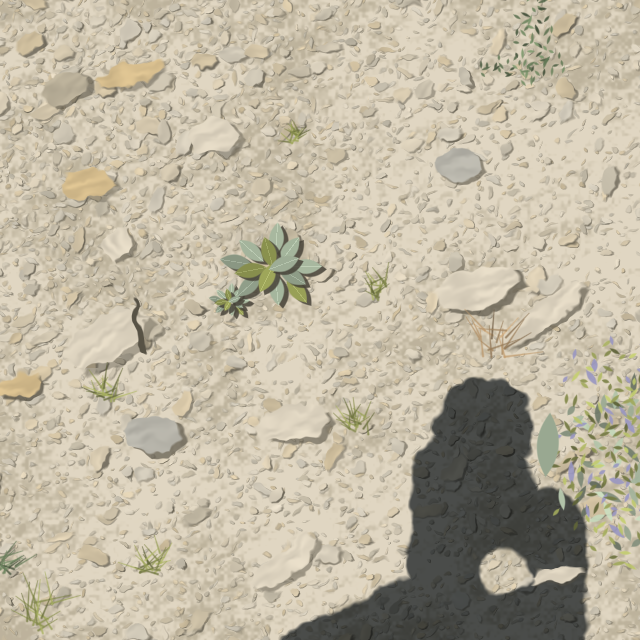
Write a WebGL 1 fragment shader that draws this texture.

```glsl
precision highp float;
// Sunlit stony slope with plants and a cast shadow. Noise and scattered chips
// make the ground, looped leaves and blades the plants, capsules the shadow.
uniform vec2 u_resolution;

const vec3 PALE = vec3(.88, .84, .76);
const vec3 SAND = vec3(.74, .7, .61);
const vec3 CREVICE = vec3(.34, .32, .27);
const vec3 SLATE = vec3(.72, .71, .67);
const vec3 OCHRE = vec3(.85, .75, .56);
const vec3 GRASS = vec3(.58, .61, .33);
const vec3 STRAW = vec3(.7, .57, .41);
const vec3 SAGE = vec3(.6, .66, .57);
const vec3 DARK_LEAF = vec3(.38, .46, .33);
const vec3 LAVENDER = vec3(.6, .59, .76);
const vec3 SHADOW_TINT = vec3(.33, .355, .38);
const vec2 CAST = vec2(.36, -.24);
const float BEDDING = .55;

vec3 col;   // colour so far
vec2 p, w;  // position, and position with rough edges

float hash(vec2 v) { return fract(sin(dot(v, vec2(127.1, 311.7))) * 43758.5); }
vec2 hash2(vec2 v) { return vec2(hash(v + 3.1), hash(v + 7.7)); }
float noise(vec2 v) {
  vec2 i = floor(v), f = fract(v);
  f *= f * (3. - 2. * f);
  return mix(mix(hash(i), hash(i + vec2(1, 0)), f.x),
             mix(hash(i + vec2(0, 1)), hash(i + 1.), f.x), f.y);
}
vec2 turn(vec2 v, float a) {
  float c = cos(a), s = sin(a);
  return vec2(c * v.x + s * v.y, c * v.y - s * v.x);
}
void paint(vec3 tint, float d, float alpha) {
  float e = 1. / u_resolution.y;
  col = mix(col, tint, alpha * (1. - smoothstep(-e, e, d)));
}
float capsule(vec2 v, vec2 a, vec2 b, float ra, float rb) {
  b -= a;
  float t = clamp(dot(v - a, b) / dot(b, b), 0., 1.);
  return length(v - a - b * t) - mix(ra, rb, t);
}
float chip(vec2 v, vec2 size) {
  vec2 a = abs(v + vec2(.25 * v.y, 0)) / size;
  return (max(max(a.x, a.y), .7 * (a.x + a.y)) - 1.) * size.y;
}
float leaf(vec2 v, vec2 size) {
  float t = v.x / size.x;
  return abs(v.y) - size.y * (1. - t * t);
}

// Stone (centre, half size) with a dark edge away from the sun
void rock(vec4 r, float angle, vec3 tint) {
  vec2 v = w - r.xy;
  paint(CREVICE, chip(turn(v - CAST * r.w, angle), r.zw), .35 + .5 * hash(r.xy));
  tint *= .92 + .13 * noise(turn(w, angle) * vec2(40, 130));
  paint(tint, chip(turn(v, angle), r.zw), 1.);
}
void gravel(float scale, float density) {
  for (int k = 0; k < 9; k++) {
    vec2 id = floor(w * scale) + vec2(mod(float(k), 3.), k / 3) - 1.;
    if (hash(id + scale) > density) continue;
    vec2 size = vec2(.2, .12) + vec2(.28, .18) * hash2(id + 5.);
    vec3 tint = mix(SAND, PALE, .2 + hash(id + 4.2));
    tint = mix(tint, hash(id + 8.3) < .5 ? SLATE : OCHRE, .45 * hash(id + 6.6));
    rock(vec4(id + hash2(id), size) / scale, BEDDING + 1.8 * hash(id + 2.4) - .9, tint);
  }
}

// Fan of tapered blades
void tuft(float x, float y, float size, vec3 tint) {
  vec2 base = vec2(x, y);
  if (length(p - base) > 1.7 * size) return;
  for (int i = 0; i < 18; i++) {
    vec2 k = base * 91. + float(i);
    float a = 3. * hash(k) - 1.5;
    vec2 root = base + size * .7 * (hash2(k) - .5);
    vec2 tip = root + size * (.4 + .5 * hash(k + 8.)) * vec2(sin(a), cos(a));
    paint(tint * (.6 + .65 * hash(k + 4.)), capsule(p, root, tip, .0016, .0004), .8);
  }
}

// Small leaves scattered in an ellipse (centre, radii)
void foliage(vec4 area, float scale, vec3 tint, float bloom) {
  for (int k = 0; k < 9; k++) {
    vec2 id = floor(p * scale) + vec2(mod(float(k), 3.), k / 3) - 1.;
    vec2 c = (id + hash2(id)) / scale;
    if (length((c - area.xy) / area.zw) > .45 + .6 * hash(id + 9.2)) continue;
    vec3 hue = hash(id + 4.4) < bloom ? LAVENDER : tint * (.6 + .75 * hash(id + 3.3));
    vec2 size = vec2(.35 + .35 * hash(id), .18) / scale;
    paint(hue, leaf(turn(p - c, 6.28 * hash(id + 2.9)), size), .9);
  }
}

// Broad leaves on a spiral, outer ones first
void rosette(vec2 c, float reach) {
  for (int i = 0; i < 13; i++) {
    float k = float(i), a = 2.98 + 2.4 * k;
    vec2 size = reach * vec2(.42, .19);
    vec2 v = p - c - reach * sqrt(1. - k / 13.) * vec2(cos(a), .8 * sin(a));
    paint(CREVICE * .8, leaf(turn(v - .02 * CAST, a), size), .85);
    vec3 hue = mix(SAGE, GRASS, step(.68, hash(vec2(k, 3))));
    v = turn(v, a);
    paint(hue * (.9 + .2 * hash(vec2(k))) + .09 * step(abs(v.y), .0007), leaf(v, size), 1.);
  }
}

void main() {
  p = gl_FragCoord.xy / u_resolution;
  w = p + .013 * (vec2(noise(p * 42.), noise(p * 42. + 19.)) - .5);
  w += .004 * (vec2(noise(p * 130.), noise(p * 130. + 7.)) - .5);
  // Soil and gravel, stonier at upper left
  float soil = .4 * noise(p * 9.) + .3 * noise(turn(w, BEDDING) * vec2(25, 85)) + .3 * noise(p * 190.);
  col = mix(SAND, PALE, smoothstep(.2, .6, soil));
  float stony = .3 + .3 * (1. - smoothstep(.1, .9, p.x)) * smoothstep(.2, .7, p.y);
  gravel(85., stony + .1);
  gravel(42., stony);
  gravel(21., stony * .6);
  // Large stones and a crack
  rock(vec4(.165, .47, .063, .036), .65, PALE);
  rock(vec4(.234, .323, .042, .027), .15, SLATE);
  rock(vec4(.457, .338, .056, .029), .3, PALE);
  rock(vec4(.445, .12, .06, .02), .75, PALE);
  rock(vec4(.135, .713, .038, .026), .2, OCHRE);
  rock(vec4(.183, .618, .022, .022), 2.2, PALE);
  rock(vec4(.203, .882, .052, .017), .3, OCHRE);
  rock(vec4(.1, .862, .036, .024), .6, SAND);
  rock(vec4(.332, .788, .032, .029), .4, PALE);
  rock(vec4(.715, .742, .034, .023), .1, SLATE);
  rock(vec4(.745, .55, .062, .032), .3, PALE);
  rock(vec4(.85, .51, .075, .018), .65, PALE);
  rock(vec4(.03, .397, .036, .018), .4, OCHRE);
  paint(CREVICE, capsule(w, vec2(.209, .53), vec2(.22, .45), .003, .006), 1.);
  // Plants on the open slope
  tuft(.59, .545, .04, GRASS);
  tuft(.165, .385, .045, GRASS);
  tuft(.56, .335, .045, GRASS);
  tuft(.46, .785, .027, GRASS);
  tuft(.235, .12, .05, GRASS);
  tuft(.065, .035, .07, GRASS);
  tuft(.01, .115, .045, DARK_LEAF);
  tuft(.77, .465, .07, STRAW);
  rosette(vec2(.36, .53), .024);
  rosette(vec2(.428, .583), .06);
  foliage(vec4(.835, .95, .036, .075), 85., DARK_LEAF, 0.);
  foliage(vec4(.815, .895, .085, .025), 95., DARK_LEAF, 0.);
  // Cast shadow with a sunlit gap
  float d = length(w - vec2(.755, .33)) - .078;
  d = min(d, capsule(w, vec2(.735, .25), vec2(.76, .08), .09, .13));
  d = min(d, capsule(w, vec2(.68, 0), vec2(.5, -.09), .11, .11));
  d = min(d, capsule(w, vec2(.85, .17), vec2(.85, 0), .065, .065));
  d = max(d, .04 - length(w - vec2(.787, .108)));
  col *= mix(SHADOW_TINT, vec3(1), smoothstep(-.004, .004, d));
  // Flowering bush and a lit stone
  rock(vec4(.868, .102, .04, .013), .15, PALE);
  foliage(vec4(.965, .27, .105, .19), 38., SAGE, .06);
  foliage(vec4(.97, .3, .12, .19), 65., GRASS, .18);
  paint(SAGE, leaf(turn(p - vec2(.856, .305), 1.5), vec2(.05, .017)), 1.);
  gl_FragColor = vec4(col, 1);
}
```
